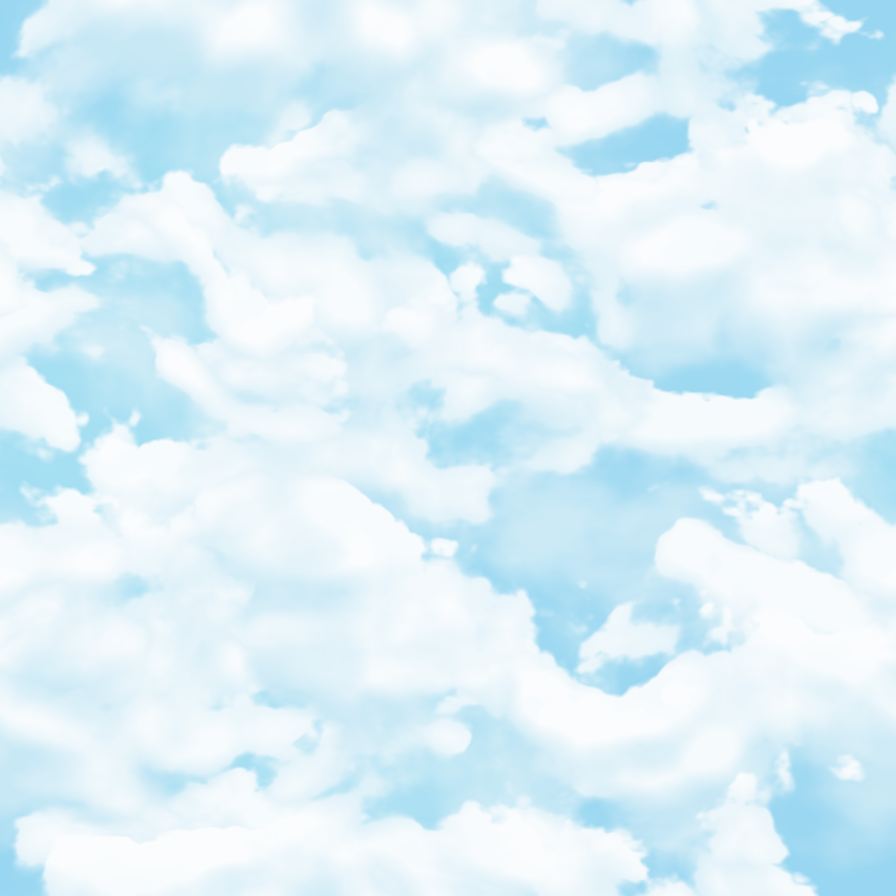
A Shadertoy shader for this texture:

```glsl
// Seamless pale blue sky filled with soft, sunlit cumulus clouds.

const vec3 SKY_HIGH = vec3(0.60, 0.84, 0.945);
const vec3 SKY_PALE = vec3(0.65, 0.875, 0.95);
const vec3 VEIL = vec3(0.86, 0.94, 0.97);
const vec3 CLOUD_SHADE = vec3(0.79, 0.912, 0.962);
const vec3 CLOUD_LIGHT = vec3(0.985, 0.99, 0.993);
const int LAYERS = 3;

// Integer hash of a wrapped lattice cell, giving two values in 0..1
vec2 hash2(vec2 cell, vec2 period, float seed) {
    // Wrapping at cell centres keeps rounding away from the boundary
    uvec2 q = uvec2(floor(mod(cell + 0.5, period)) + 0.25);
    uint h = q.x * 1597u + q.y * 51749u + uint(seed + 0.25) * 7919u + 101u;
    h = (h ^ (h >> 16)) * 0x7feb352du;
    h = (h ^ (h >> 15)) * 0x846ca68bu;
    h ^= h >> 16;
    return vec2(h & 0xffffu, h >> 16) / 65535.0;
}

// Lattice position with a shift per seed, so no grid line marks the border
vec2 lattice(vec2 uv, vec2 period, float seed) {
    return uv * period + fract(seed * vec2(0.618, 0.755)) + 0.137;
}

float cornerSlope(vec2 cell, vec2 corner, vec2 f, vec2 period, float seed) {
    float angle = 6.28318 * hash2(cell + corner, period, seed).x;
    return dot(vec2(cos(angle), sin(angle)), f - corner);
}

// Gradient noise that repeats after a whole number of cells
float noise(vec2 uv, vec2 period, float seed) {
    vec2 p = lattice(uv, period, seed);
    vec2 cell = floor(p);
    vec2 f = p - cell;
    vec2 w = f * f * f * (f * (f * 6.0 - 15.0) + 10.0);
    float a = cornerSlope(cell, vec2(0, 0), f, period, seed);
    float b = cornerSlope(cell, vec2(1, 0), f, period, seed);
    float c = cornerSlope(cell, vec2(0, 1), f, period, seed);
    float d = cornerSlope(cell, vec2(1, 1), f, period, seed);
    return mix(mix(a, b, w.x), mix(c, d, w.x), w.y);
}

float fbm(vec2 uv, vec2 period, int octaves, float seed) {
    float sum = 0.0;
    float gain = 1.0;
    for (int i = 0; i < octaves; i++) {
        sum += gain * noise(uv, period, seed + float(i));
        period *= 2.0;
        gain *= 0.5;
    }
    return sum;
}

// Round bumps around scattered points
float puffs(vec2 uv, vec2 period, float seed) {
    vec2 p = lattice(uv, period, seed);
    vec2 cell = floor(p);
    float nearest = 1.0;
    for (int y = -1; y <= 1; y++) {
        for (int x = -1; x <= 1; x++) {
            vec2 neighbour = cell + vec2(x, y);
            vec2 away = neighbour + hash2(neighbour, period, seed) - p;
            nearest = min(nearest, dot(away, away));
        }
    }
    return 1.0 - nearest;
}

// Cloud thickness: broad masses with billowing puffs
float thickness(vec2 uv, int octaves, float seed) {
    float sum = fbm(uv, vec2(3, 4), octaves, seed);
    vec2 period = vec2(9, 10);
    float gain = 0.3;
    for (int i = 0; i < octaves / 2 + 1; i++) {
        sum += gain * (puffs(uv, period, seed + 20.0 + float(i)) - 0.75);
        period *= 2.0;
        gain *= 0.5;
    }
    return sum;
}

// Blends one cloud layer over the colour behind it
vec3 addCloud(vec3 behind, vec2 uv, float seed) {
    float soft = thickness(uv, 3, seed);
    float above = thickness(uv + vec2(0.012, 0.045), 3, seed);
    float fine = thickness(uv, 6, seed);

    // Crowns catch the light; cores are shaded and bases melt away
    float slope = soft - above + 0.4 * (fine - soft);
    float core = smoothstep(0.05, 0.65, above);
    float light = clamp(0.56 + 1.7 * slope - 0.22 * core, 0.0, 1.0);
    float edge = mix(0.46, 0.08, smoothstep(0.2, 0.85, light));
    float cover = smoothstep(0.0, edge, fine + 0.04);
    return mix(behind, mix(CLOUD_SHADE, CLOUD_LIGHT, light), cover * 0.94);
}

void mainImage(out vec4 fragColor, in vec2 fragCoord) {
    vec2 uv = fragCoord / iResolution.xy;

    // Gentle swirl that breaks up the lattice
    vec2 swirl = vec2(noise(uv, vec2(5), 3.0), noise(uv, vec2(5), 7.0));
    vec2 p = uv + 0.035 * swirl;

    // Open sky under a thin haze
    float tone = smoothstep(-0.4, 0.4, noise(uv, vec2(2), 11.0));
    vec3 colour = mix(SKY_HIGH, SKY_PALE, tone);
    float haze = smoothstep(-0.2, 0.55, fbm(p, vec2(4, 5), 5, 31.0));
    colour = mix(colour, VEIL, 0.75 * haze);

    // Cumulus from back to front
    for (int i = 0; i < LAYERS; i++) {
        colour = addCloud(colour, p, 100.0 + 57.0 * float(i));
    }
    fragColor = vec4(colour, 1.0);
}
```
